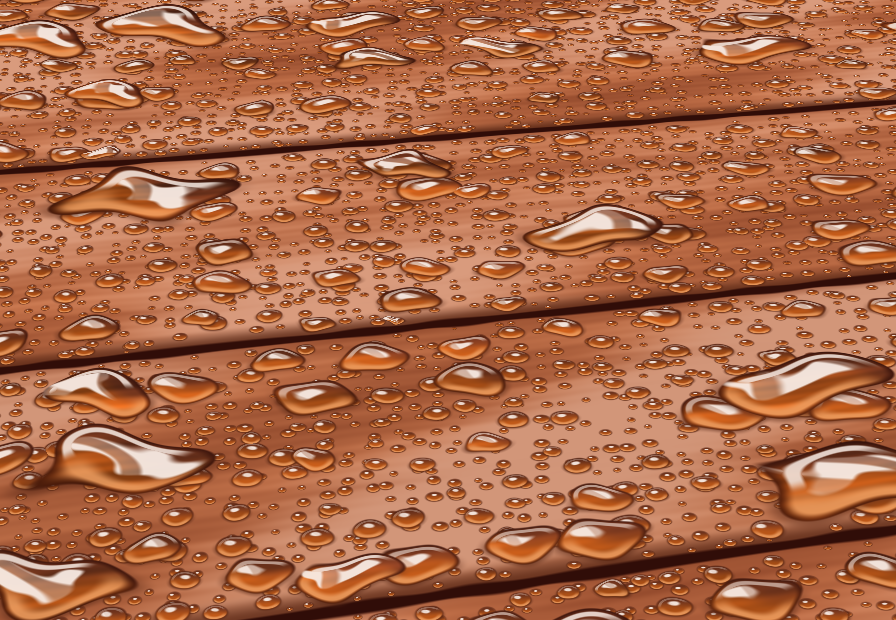
This texture is drawn by a WebGL 1 fragment shader. Its source:

```glsl
precision highp float;
// Rain beads and puddles on tilted, receding planks of oiled wood.
uniform vec2 u_resolution;

#define TILT 0.14          // slope of the nearest gap
#define CONVERGE 0.0855    // flattening of the gaps with height
#define RECEDE 0.398       // strength of perspective
#define PLANK_RATE 1.748   // planks per canvas height at the front
#define PLANK_DEPTH 0.75   // plank depth in deck units
#define GAP 0.017          // half width of a gap, in planks
#define BEAD_CELL 0.037    // cell size of the finest beads
#define WOBBLE 0.3         // irregularity of the largest puddles
#define LEVEL 0.16         // shear that keeps the drops level

const vec3 TAN = vec3(0.78, 0.46, 0.30);
const vec3 PALE = vec3(0.84, 0.61, 0.50);
const vec3 BROWN = vec3(0.50, 0.23, 0.13);
const vec3 AMBER = vec3(0.69, 0.32, 0.09);
const vec3 GLOW = vec3(0.93, 0.62, 0.38);
const vec3 GLINT = vec3(0.97, 0.92, 0.89);
const vec3 DARK = vec3(0.19, 0.05, 0.03);

vec3 hash3(vec2 c) {
  vec3 k = vec3(dot(c, vec2(127.1, 311.7)), dot(c, vec2(269.5, 183.3)), dot(c, vec2(419.2, 371.9)));
  return fract(sin(k) * 43758.545);
}

// Canvas point to deck: x along the planks, y counted in planks
vec2 toDeck(vec2 p) {
  float t = (p.y - TILT * p.x) / (1.0 - CONVERGE * p.x) + 0.064;
  float w = 1.0 / (1.0 - RECEDE * t);
  return vec2((p.x - 0.72) * w, PLANK_RATE * t * w);
}

// Signed offset from the closest gap, in planks
float gapOffset(float v) {
  return v - clamp(floor(v + 0.5), 0.0, 2.0);
}

// Layered sines drawn out along the planks, about -1 to 1
float grain(vec2 q, float seed) {
  float sum = 0.0, amp = 0.5, freq = 23.0;
  for (int i = 0; i < 5; i++) {
    float bend = 1.3 * sin(q.x * (2.0 + freq * 0.04) + seed + freq);
    sum += amp * sin(q.y * freq + bend + seed * 3.0);
    amp *= 0.75;
    freq *= 1.83;
  }
  return sum * 0.75;
}

vec3 wood(vec2 q, float v, float fiber) {
  float plank = min(floor(v), 2.0);
  float sheen = sin(q.x * 3.1 + plank * 2.3 + sin(q.y * 7.0)) + sin(q.y * 8.0 - q.x * 4.0);
  vec3 col = mix(BROWN, TAN, clamp(0.84 + 0.3 * fiber + 0.16 * sheen, 0.0, 1.1));
  col = mix(col, PALE, smoothstep(-0.9, 1.5, sheen + 0.5 * fiber) * 0.9);
  col *= 0.96 + 0.07 * hash3(vec2(plank, 4.0)).x;
  // Dark joint, reddish cut face above it, worn lip below it
  float g = gapOffset(v);
  col = mix(col, BROWN * 0.75, (1.0 - smoothstep(0.015, 0.09, g)) * step(0.0, g) * 0.85);
  col = mix(col, BROWN, (1.0 - smoothstep(0.01, 0.05, -g)) * step(g, 0.0) * 0.4);
  float ragged = GAP * (1.0 + 0.2 * sin(q.x * 23.0 + 2.0 * sin(q.x * 9.0 + plank)));
  return mix(DARK, col, smoothstep(ragged * 0.7, ragged * 1.3, abs(g)));
}

// Shading inside a drop; n reaches length 1 at the rim, big is 0 to 1
vec3 water(vec2 n, float big, float fiber, float h) {
  float d = length(n);
  float pool = big * big;
  vec3 col = mix(AMBER, BROWN * 0.85, smoothstep(-0.4, 0.7, n.y + pool * 0.5 * n.x));
  col *= 1.0 + 0.4 * big * fiber;
  float crescent = smoothstep(0.45, 0.75, d) * (1.0 - smoothstep(0.82, 0.97, d));
  col = mix(col, GLOW, crescent * smoothstep(0.1, -0.6, n.y) * 0.85);
  col = mix(col, DARK, smoothstep(0.82, 1.0, d) * mix(0.6, 0.75, big));
  // Sky reflection, a broad ragged patch on wide puddles
  vec2 s = n - mix(vec2(0.4 * h - 0.35, 0.34), vec2(0.5 * h - 0.4, 0.16), pool);
  s.x += pool * 0.2 * sin(n.y * 7.0 + h * 6.0);
  s.y += pool * 0.12 * sin(n.x * 8.0 + h * 9.0);
  float shape = length(s * mix(vec2(1.4, 1.9), vec2(0.75, 1.1), pool));
  float streak = 1.0 - 0.65 * pool * smoothstep(0.0, 0.7, sin(n.x * 6.0 + n.y * 4.0 + h * 9.0));
  float glint = (1.0 - smoothstep(mix(0.22, 0.4, pool), 0.55, shape)) * streak;
  float arc = smoothstep(0.68, 0.74, d) * (1.0 - smoothstep(0.84, 0.9, d));
  glint = max(glint, arc * smoothstep(0.1, 0.5, n.y - 0.3 * n.x) * 0.9 * big);
  return mix(col, GLINT, glint * 0.95);
}

// One jittered layer of drops laid over col
vec3 drops(vec3 col, vec2 q, float layer, float fiber) {
  float big = layer / 3.0;
  float size = BEAD_CELL * exp2(layer);
  vec2 stretch = vec2(mix(1.05, 1.6, big * big), 1.0);
  vec2 cell = floor(q / (size * stretch));
  float nearest = 9.0, radius = 1.0, tone = 0.0;
  vec2 local = vec2(9.0);
  for (int j = -1; j <= 1; j++) {
    for (int i = -1; i <= 1; i++) {
      vec2 id = cell + vec2(float(i), float(j));
      vec3 h = hash3(id + layer * 37.0);
      vec3 k = hash3(id + layer * 37.0 + 11.3);
      vec2 center = (id + 0.2 + 0.6 * h.xy) * size * stretch;
      float room = abs(gapOffset(center.y / PLANK_DEPTH)) - GAP;
      float r = min(size * mix(0.17, 0.36, h.z), room * PLANK_DEPTH * 0.75);
      if (k.x > mix(0.8, 0.52, big) || r < BEAD_CELL * 0.12) continue;
      vec2 offset = q - center;
      offset.y += LEVEL * offset.x;
      vec2 n = offset / (r * stretch * vec2(mix(0.95, 1.2, k.y), 1.0));
      n += WOBBLE * big * big * sin(n.yx * vec2(2.4, 3.4) + k.yz * 6.28);
      float d = length(n);
      if (d < nearest) {
        nearest = d; radius = r; local = n; tone = k.z;
      }
    }
  }
  float soft = clamp(2.0 / (u_resolution.y * radius), 0.02, 0.5);
  float shade = (1.0 - smoothstep(0.9, 1.25, nearest)) * smoothstep(0.5, -0.7, local.y);
  col = mix(col, BROWN * 0.7, shade * 0.6);
  float cover = 1.0 - smoothstep(1.0 - soft, 1.0 + soft * 0.5, nearest);
  return mix(col, water(local, big, fiber, tone), cover);
}

void main() {
  vec2 deck = toDeck(gl_FragCoord.xy / u_resolution.y);
  vec2 q = vec2(deck.x, deck.y * PLANK_DEPTH);
  float fiber = grain(q, min(floor(deck.y), 2.0) * 1.7);
  vec3 col = wood(q, deck.y, fiber);
  for (int i = 0; i < 4; i++) col = drops(col, q, float(i), fiber);
  gl_FragColor = vec4(col, 1.0);
}
```
